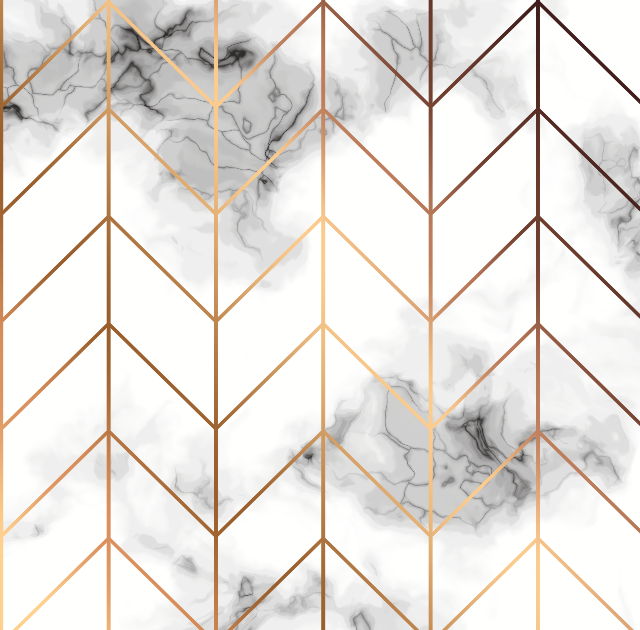
This pattern is drawn by a Shadertoy shader. Its source:

```glsl
#define COLUMNS 5.963
#define ORIGIN vec2(0.012, 0.016)
#define CHEVRON_SLOPE 0.98
#define UPRIGHT_HALF_WIDTH 0.0185
#define CHEVRON_HALF_WIDTH 0.0165
#define SHEEN_DIRECTION vec2(1.0, -0.66)
#define CLOUD_SCALE 0.8
#define VEIN_SCALE 1.1
#define CRACK_SCALE 2.3
#define WARP 0.6
#define TONE_STEPS 16.0

vec2 hash2(vec2 c) {
    vec3 q = fract(c.xyx * vec3(0.1031, 0.1030, 0.0973));
    q += dot(q, q.yzx + 33.33);
    return fract((q.xx + q.yz) * q.zy);
}

// Cellular noise: x = blended cell value around zero, y = gap to the cell border
vec2 cellular(vec2 p) {
    vec2 cell = floor(p), f = p - cell;
    float nearest = 8.0, second = 8.0, total = 0.02, value = 0.0;
    for (int j = -1; j <= 1; j++)
    for (int i = -1; i <= 1; i++) {
        vec2 offset = vec2(i, j);
        vec2 h = hash2(cell + offset);
        vec2 d = offset + 0.15 + 0.7 * h - f;
        float d2 = dot(d, d);
        float w = max(0.0, 1.32 - d2);
        w *= w * w;
        total += w;
        value += w * (fract(h.x * 17.0 + h.y * 31.0) - 0.5);
        second = min(second, max(nearest, d2));
        nearest = min(nearest, d2);
    }
    return vec2(value / total, sqrt(second) - sqrt(nearest));
}

float fbm(vec2 p) {
    float sum = 0.0, amplitude = 1.0;
    for (int i = 0; i < 5; i++) {
        sum += amplitude * cellular(p).x;
        p = mat2(1.6, 1.2, -1.2, 1.6) * p + 7.3;
        amplitude *= 0.5;
    }
    return sum;
}

// White stone with clustered grey clouds, dark veins and stepped tones
vec3 marble(vec2 p) {
    vec2 warp = vec2(fbm(p + 11.0), fbm(p + 47.0));
    vec2 q = p + WARP * warp;
    float cloud = fbm(q * CLOUD_SCALE + 23.0);
    float patchMask = smoothstep(0.0, 0.38, cloud);
    float ridge = abs(fbm(q * VEIN_SCALE + 71.0));
    float crack = cellular((q + 0.5 * warp) * CRACK_SCALE + 5.0).y;

    float shade = 0.04 * smoothstep(-0.25, 0.1, cloud);
    shade += patchMask * (0.16 + 0.22 * exp(-ridge / 0.1) + 0.38 * exp(-ridge / 0.022));
    shade += patchMask * patchMask * 0.3 * exp(-crack / 0.05);

    float level = shade * TONE_STEPS;
    shade = (floor(level) + smoothstep(0.2, 0.8, fract(level))) / TONE_STEPS;
    return vec3(1.0, 1.0, 0.998) - min(shade, 0.82) * vec3(0.99, 1.0, 1.0);
}

// Metallic sheen running from pale gold through copper to dark bronze
vec3 metal(float t) {
    const float stops[7] = float[7](-3.4, -2.3, -1.0, 1.5, 2.5, 3.6, 5.0);
    const vec3 tones[7] = vec3[7](
        vec3(1.00, 0.82, 0.56), vec3(0.86, 0.57, 0.37), vec3(0.60, 0.37, 0.17),
        vec3(0.99, 0.80, 0.56), vec3(0.74, 0.49, 0.36), vec3(0.43, 0.24, 0.18),
        vec3(0.26, 0.12, 0.11));
    vec3 colour = tones[0];
    for (int i = 1; i < 7; i++)
        colour = mix(colour, tones[i], smoothstep(stops[i - 1], stops[i], t));
    return colour;
}

float repeatDistance(float x) {
    return abs(fract(x + 0.5) - 0.5);
}

void mainImage(out vec4 fragColor, in vec2 fragCoord) {
    // One unit is one column; y runs down from the top edge
    float pixel = COLUMNS / iResolution.x;
    vec2 p = vec2(fragCoord.x, iResolution.y - fragCoord.y) * pixel;
    vec2 g = p - ORIGIN;

    // Uprights and chevrons peaking on every odd upright
    float fall = abs(mod(g.x, 2.0) - 1.0);
    float upright = repeatDistance(g.x) - UPRIGHT_HALF_WIDTH;
    float chevron = repeatDistance(g.y - CHEVRON_SLOPE * fall)
        * inversesqrt(1.0 + CHEVRON_SLOPE * CHEVRON_SLOPE) - CHEVRON_HALF_WIDTH;
    float inlay = 1.0 - smoothstep(-0.5, 0.5, min(upright, chevron) / pixel);

    vec3 colour = mix(marble(p), metal(dot(p, SHEEN_DIRECTION)), inlay);
    fragColor = vec4(colour, 1.0);
}
```
